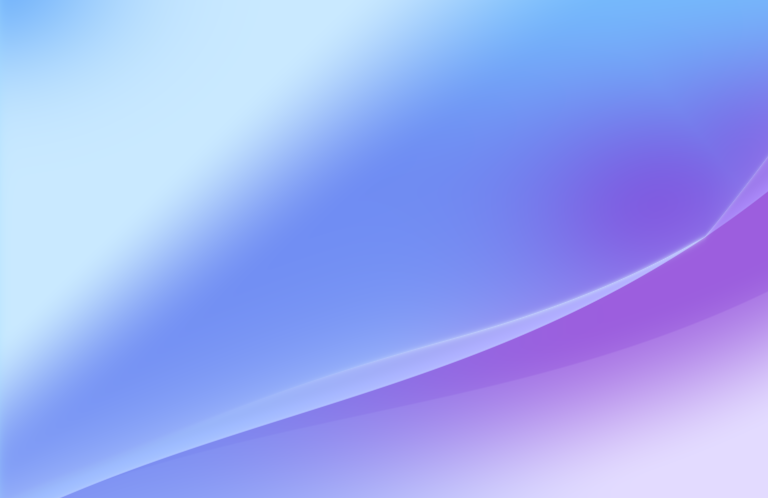
A Shadertoy shader for this background:

```glsl
// Lower edge of the ribbon
float ribbonBottom(float x) {
    float a = x - 0.078, b = x - 0.39, c = x - 0.65;
    return a * (0.5417 - 0.0124 * b + 0.627 * b * c);
}

// The ribbon narrows to a twist, then opens into a flap
float ribbonWidth(float x) {
    float body = (0.918 - x) * mix(0.045, 0.145, smoothstep(0.1, 0.6, x));
    return x < 0.918 ? body : (x - 0.918) * 0.85;
}

// Edge of the translucent veil under the ribbon
float veilEdge(float x) {
    float a = x - 0.17, b = x - 0.52;
    return 0.052 + a * (0.374 + 0.048 * b + 0.5 * b * (x - 0.833));
}

float blob(vec2 p, vec2 center, vec2 radius) {
    vec2 q = (p - center) / radius;
    return exp(-dot(q, q));
}

// Diagonal light, blue shade and violet pool above the ribbon
vec3 skyColor(vec2 p, float ribbonTop) {
    vec3 color = vec3(0.43, 0.545, 0.95);
    float topRight = smoothstep(0.6, 1.08, p.y) * smoothstep(0.2, 0.7, p.x);
    color = mix(color, vec3(0.46, 0.74, 0.99), topRight);

    float violet = blob(p, vec2(0.87, 0.56), vec2(0.17, 0.2));
    violet = max(violet, 0.75 * blob(p, vec2(1.02, 0.66), vec2(0.18, 0.2)));
    color = mix(color, vec3(0.48, 0.33, 0.87), violet);

    float glow = exp(-max(p.y - ribbonTop, 0.0) / 0.11);
    vec3 glowColor = mix(vec3(0.59, 0.69, 0.98), vec3(0.62, 0.50, 0.93), smoothstep(0.45, 0.85, p.x));
    color = mix(color, glowColor, glow * mix(0.95, 0.5, smoothstep(0.5, 0.9, p.x)));

    float diagonal = p.y - 1.208 * p.x - 0.03;
    float light = smoothstep(0.0, 0.3 + 0.3 * p.x, diagonal);
    color = mix(color, vec3(0.79, 0.915, 1.0), light);

    // Blue corner and cool left rim
    color = mix(color, vec3(0.40, 0.67, 0.98), 0.9 * blob(p, vec2(-0.02, 1.05), vec2(0.17, 0.19)));
    return mix(color, vec3(0.62, 0.87, 1.0), 0.25 * exp(-p.x / 0.006));
}

// Violet shadow fading to pale lilac below the ribbon
vec3 groundColor(vec2 p, float soft) {
    float depth = veilEdge(p.x) - p.y;
    vec3 shadow = mix(vec3(0.47, 0.54, 0.94), vec3(0.61, 0.37, 0.87), smoothstep(0.15, 0.8, p.x));
    vec3 pale = mix(vec3(0.61, 0.71, 0.99), vec3(0.89, 0.86, 1.0), smoothstep(0.2, 0.85, p.x));
    float fade = smoothstep(-0.07, 0.28, depth);
    fade += 0.13 * smoothstep(-soft, soft, depth) * (1.0 - fade);
    return mix(shadow, pale, fade);
}

void mainImage(out vec4 fragColor, in vec2 fragCoord) {
    vec2 p = fragCoord / iResolution.xy;
    float soft = max(1.2 / iResolution.y, 0.002);
    float bottom = ribbonBottom(p.x);
    float width = ribbonWidth(p.x);
    float top = bottom + width;
    float flap = smoothstep(0.9, 0.935, p.x);

    // Ribbon body
    vec3 color = skyColor(p, top);
    vec3 silk = mix(vec3(0.60, 0.72, 0.98), vec3(0.67, 0.66, 0.97), smoothstep(0.2, 0.7, p.x));
    silk = mix(silk, vec3(0.63, 0.49, 0.93), flap);
    silk += 0.05 * (1.0 - smoothstep(0.0, 0.04, p.y - bottom));
    float topSoft = mix(0.012, soft, smoothstep(0.1, 0.45, p.x));
    color = mix(color, silk, 0.85 * smoothstep(topSoft, -topSoft, p.y - top));

    // Ground under the ribbon
    float under = smoothstep(soft, -soft, p.y - bottom);
    color = mix(color, groundColor(p, soft), under);

    // Bright rims
    float topRim = exp(-abs(p.y - top) / 0.0045) * smoothstep(0.2, 0.72, p.x);
    color = mix(color, vec3(0.80, 0.87, 1.0), topRim * mix(0.7, 0.3, flap));
    float bottomRim = exp(-abs(p.y - bottom) / 0.003) * (1.0 - under);
    color = mix(color, vec3(0.78, 0.84, 1.0), bottomRim * mix(0.45, 0.15, flap));

    fragColor = vec4(clamp(color, 0.0, 1.0), 1.0);
}
```
